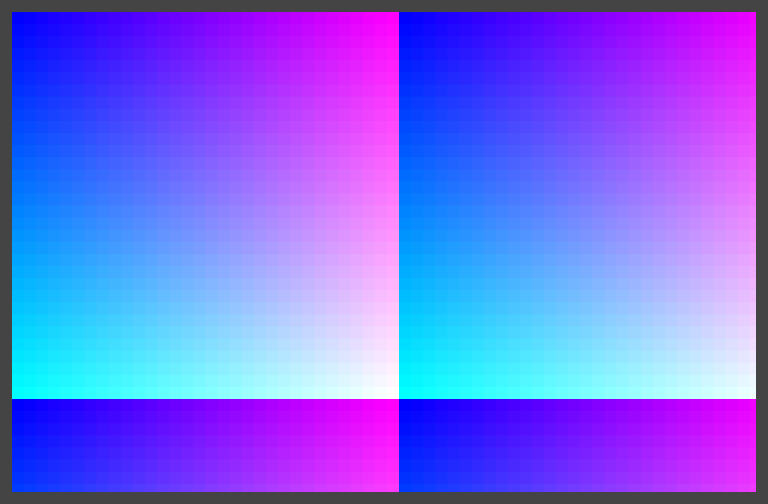
Write a Shadertoy shader that draws this background.

```glsl
// Draws a framed, repeating square palette of stepped blue, magenta, cyan and white.

const vec3 FRAME_COLOR = vec3(0.267);
const float FRAME_WIDTH = 8.0 / 336.0;   // in canvas heights
const float TILE_SIZE = 258.0 / 336.0;   // in canvas heights
const float CELLS_PER_TILE = 32.0;
const int SAMPLES = 3;                   // per axis, for smooth edges

// Red grows with the column, green with the row, blue stays full
vec3 paletteColor(vec2 tilePos, float cells) {
    vec2 cell = floor(fract(tilePos) * cells);
    return vec3(cell / (cells - 1.0), 1.0);
}

// True where a point lies inside the frame
bool insideFrame(vec2 p, vec2 size, float margin) {
    vec2 edgeDistance = min(p, size - p);
    return min(edgeDistance.x, edgeDistance.y) > margin;
}

// Point p is measured from the upper left, in canvas heights
vec3 sceneColor(vec2 p, vec2 size) {
    if (!insideFrame(p, size, FRAME_WIDTH)) return FRAME_COLOR;
    return paletteColor((p - FRAME_WIDTH) / TILE_SIZE, CELLS_PER_TILE);
}

void mainImage(out vec4 fragColor, in vec2 fragCoord) {
    vec2 size = iResolution.xy / iResolution.y;
    vec3 color = vec3(0.0);

    // Average a grid of samples within the pixel
    for (int y = 0; y < SAMPLES; y++) {
        for (int x = 0; x < SAMPLES; x++) {
            vec2 offset = (vec2(x, y) + 0.5) / float(SAMPLES) - 0.5;
            vec2 p = (fragCoord + offset) / iResolution.y;
            color += sceneColor(vec2(p.x, size.y - p.y), size);
        }
    }
    fragColor = vec4(color / float(SAMPLES * SAMPLES), 1.0);
}
```
